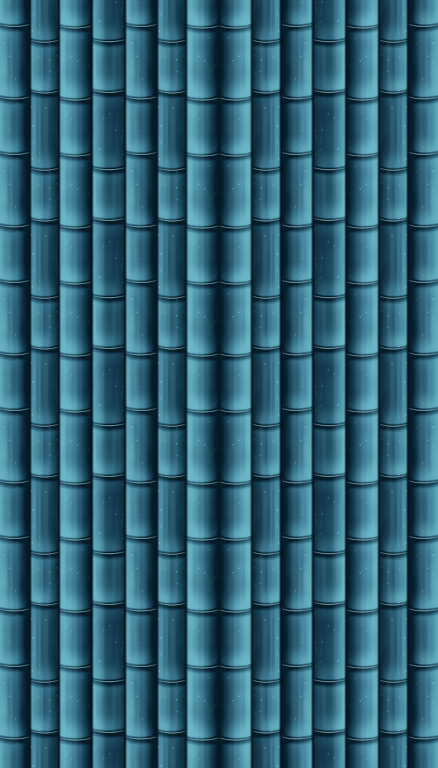
Write a Shadertoy shader that draws this pattern.

```glsl
#define ROWS 6.0
#define GROUP_WIDTH 0.993
#define SAG 0.018
#define RIM_WIDTH 0.0045
#define SPECK_CELLS 22.0
#define SPECK_CHANCE 0.13
#define STREAKS 12.0
#define CONTRAST 0.25
#define RIM_COLOR vec3(0.52, 0.69, 0.72)
#define GAP_COLOR vec3(0.012, 0.065, 0.10)

// Four cane widths, listed outward from the mirror axis
const vec4 WIDTHS = vec4(0.256, 0.227, 0.250, 0.260);
const vec4 UPPER_JOINT = vec4(0.201, 0.312, 0.189, 0.308);
const vec4 LOWER_JOINT = vec4(0.764, 0.709, 0.755, 0.704);

float hash(vec2 p) {
    vec3 h = fract(vec3(p.xyx) * 0.1031);
    h += dot(h, h.yzx + 33.33);
    return fract((h.x + h.y) * h.z);
}

// Value noise that wraps vertically after the given number of cells
float noise(vec2 p, float period) {
    vec2 i = floor(p), f = fract(p);
    f = f * f * (3.0 - 2.0 * f);
    float y0 = mod(i.y, period), y1 = mod(i.y + 1.0, period);
    return mix(mix(hash(vec2(i.x, y0)), hash(vec2(i.x + 1.0, y0)), f.x),
               mix(hash(vec2(i.x, y1)), hash(vec2(i.x + 1.0, y1)), f.x), f.y);
}

vec3 palette(float shade) {
    vec3 tones[6] = vec3[6](vec3(0.02, 0.11, 0.16), vec3(0.08, 0.23, 0.31),
                            vec3(0.15, 0.34, 0.42), vec3(0.22, 0.45, 0.54),
                            vec3(0.31, 0.58, 0.66), vec3(0.43, 0.73, 0.79));
    float t = clamp(shade, 0.0, 1.0) * 5.0;
    int i = min(int(t), 4);
    return mix(tones[i], tones[i + 1], t - float(i));
}

// Light across a cane; q runs from its inner to its outer side
float crossShade(int cane, float q) {
    if (cane == 1) return 0.16 + 0.32 * smoothstep(0.0, 0.45, q)
                             + 0.32 * smoothstep(0.5, 0.9, q);
    if (cane == 3) return 0.12 + 0.28 * smoothstep(0.0, 0.40, q)
                             + 0.44 * smoothstep(0.5, 0.95, q);
    return 0.60 * smoothstep(0.0, 0.55, q) + 0.32 * smoothstep(0.45, 0.95, q)
         - (cane == 2 ? 0.06 : 0.0);
}

// Small pale flecks scattered over the skin
float specks(vec2 p, float px) {
    vec2 cell = floor(p * SPECK_CELLS);
    cell.y = mod(cell.y, SPECK_CELLS);
    vec2 offset = 0.25 + 0.5 * vec2(hash(cell + 7.3), hash(cell + 19.1));
    float dist = length(fract(p * SPECK_CELLS) - offset) / SPECK_CELLS;
    float radius = mix(0.002, 0.007, hash(cell + 41.7));
    float present = step(hash(cell + 3.7), SPECK_CHANCE);
    return present * (1.0 - smoothstep(radius - px * 0.5, radius + px * 0.5, dist));
}

void mainImage(out vec4 fragColor, in vec2 fragCoord) {
    float px = ROWS / iResolution.y;
    float outward = abs(fragCoord.x - 0.5 * iResolution.x) * px;
    float down = ROWS - fragCoord.y * px;

    // Find the cane within its group of four
    float x = mod(outward, GROUP_WIDTH);
    int cane = 0;
    for (int i = 0; i < 3; i++) {
        if (cane == i && x > WIDTHS[i]) {
            x -= WIDTHS[i];
            cane++;
        }
    }
    float width = WIDTHS[cane];
    float q = x / width;
    float bulge = 1.0 - pow(2.0 * q - 1.0, 2.0);

    // Distances to the joints above and below
    float s = fract(down - UPPER_JOINT[cane] - SAG * bulge);
    float span = LOWER_JOINT[cane] - UPPER_JOINT[cane];
    bool firstPart = s < span;
    float below = firstPart ? s : s - span;
    float above = firstPart ? span - s : 1.0 - s;
    float joint = min(below, above);

    // Rounded body, fibres and mottling
    bool fibrous = cane == 1 || cane == 3;
    float seed = float(cane) * 31.0;
    float shade = crossShade(cane, q);
    float fibre = noise(vec2(q * STREAKS + seed, down * 2.0), 2.0) - 0.5;
    float mottle = noise(vec2(q * 4.0 + seed, down * 9.0), 9.0) - 0.5;
    shade += fibre * (fibrous ? 0.20 : 0.12) + mottle * 0.08;
    if (fibrous) shade += firstPart ? 0.04 : -0.07;

    // Pale swelling and dark creases around each joint
    shade += 0.22 * bulge * smoothstep(0.17, 0.03, above);
    shade += 0.06 * bulge * smoothstep(0.16, 0.05, below);
    shade -= 0.50 * smoothstep(0.055, 0.004, below);
    shade -= 0.50 * smoothstep(0.024, 0.006, above);
    shade = clamp(shade, 0.0, 1.0);
    shade = mix(shade, smoothstep(0.04, 0.96, shade), CONTRAST) - 0.02;
    vec3 color = palette(shade);

    // Flecks, rim and the narrow gap between canes
    float fleck = specks(vec2(x + seed, down), px);
    color = mix(color, palette(shade + 0.35), fleck * 0.8);
    float rim = 1.0 - smoothstep(RIM_WIDTH - 0.5 * px, RIM_WIDTH + 0.5 * px, joint);
    color = mix(color, RIM_COLOR, rim * (0.25 + 0.5 * bulge));
    float side = min(x, width - x);
    bool axis = outward < 0.5 * width;
    float gap = 1.0 - smoothstep(0.0, 0.010 + px, side);
    color = mix(color, GAP_COLOR, gap * (axis ? 0.4 : 0.8));

    fragColor = vec4(color, 1.0);
}
```
